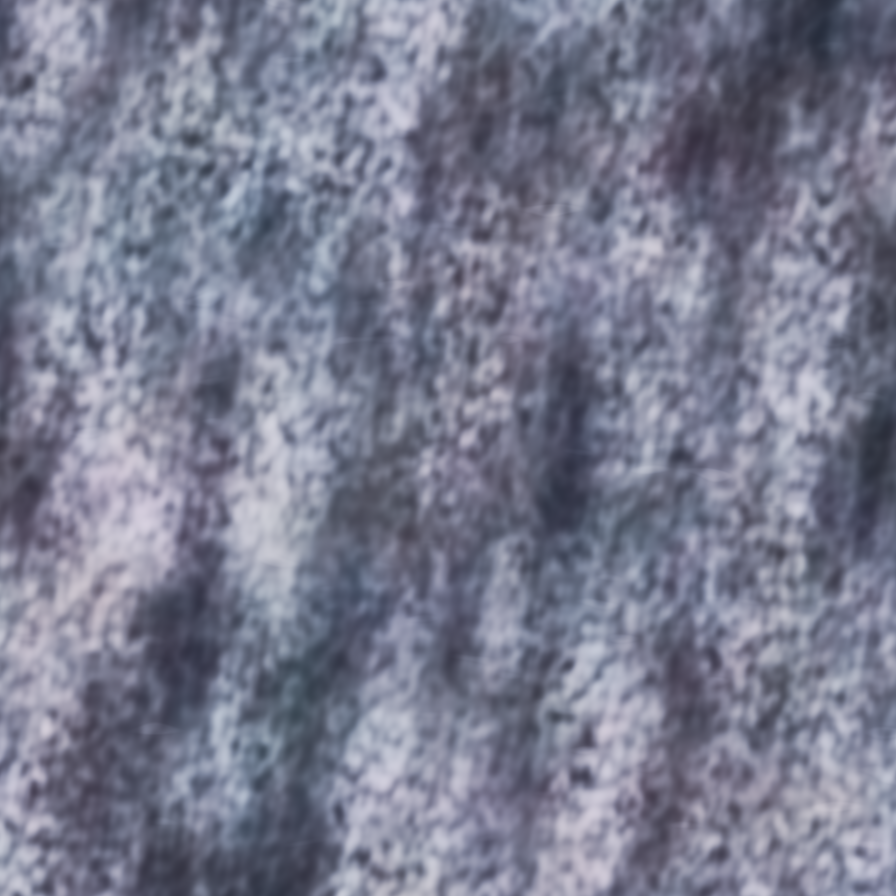
This texture is drawn by a Shadertoy shader. Its source:

```glsl
// Weathered blue-grey stone: leaning vertical bands of light and shade, covered
// with soft mottled grain. Layers of stretched gradient noise set the tone,
// and two slow layers shift the hue between cool cyan and mauve.

// Integer hash giving a gradient with both parts in -1..1
vec2 hashGradient(ivec2 cell) {
    uvec2 v = uvec2(cell) * 1664525u + 1013904223u;
    v.x += v.y * 1664525u;
    v.y += v.x * 1664525u;
    v ^= v >> 16u;
    v.x += v.y * 1664525u;
    v.y += v.x * 1664525u;
    v ^= v >> 16u;
    return vec2(v & 65535u) / 32767.5 - 1.0;
}

// Gradient noise, centred on zero, mostly within -1..1
float noise(vec2 p) {
    ivec2 cell = ivec2(floor(p));
    vec2 f = fract(p);
    vec2 w = f * f * f * (f * (f * 6.0 - 15.0) + 10.0);
    float a = dot(hashGradient(cell), f);
    float b = dot(hashGradient(cell + ivec2(1, 0)), f - vec2(1, 0));
    float c = dot(hashGradient(cell + ivec2(0, 1)), f - vec2(0, 1));
    float d = dot(hashGradient(cell + ivec2(1, 1)), f - vec2(1, 1));
    return 2.0 * mix(mix(a, b, w.x), mix(c, d, w.x), w.y);
}

// Three octaves, each turned a little to hide the lattice
float layeredNoise(vec2 p) {
    float sum = 0.0, weight = 0.8;
    for (int i = 0; i < 3; i++) {
        sum += weight * noise(p);
        p = mat2(1.9, 0.5, -0.5, 1.9) * p + 17.3;
        weight *= 0.55;
    }
    return sum;
}

void mainImage(out vec4 fragColor, in vec2 fragCoord) {
    vec2 uv = fragCoord / iResolution.y;

    // Lean everything to the right; only the bands get ragged edges
    vec2 leaning = uv - vec2(0.15 * uv.y, 0.0);
    vec2 p = leaning + 0.014 * vec2(noise(uv * 9.0 + 3.7), noise(uv * 9.0 + 41.2));

    // Broad bands and the patches that break them up
    float bands = layeredNoise(p * vec2(6.0, 2.2) + 11.4);
    float patches = layeredNoise(p * vec2(12.0, 7.0) + 29.6);
    float relief = 0.31 * bands + 0.18 * patches;

    // Grain is rough on the light areas and faint in the shade
    float roughness = mix(0.5, 1.25, smoothstep(-0.18, 0.16, relief));
    roughness *= 1.0 + 0.5 * noise(uv * 7.0 + 52.9);
    float streaks = noise(leaning * vec2(48.0, 11.0) + 5.3);
    float grain = noise(mat2(0.9, 0.4, -0.4, 0.9) * leaning * 40.0 + 71.8);
    float fineGrain = noise(leaning * vec2(72.0, 56.0) + 37.1);
    float scratches = smoothstep(0.65, 1.0, noise(uv * vec2(16.0, 48.0) + 91.7));

    float tone = 0.478 + relief + 0.08 * streaks + 0.05 * scratches;
    tone += roughness * (0.16 * grain + 0.15 * fineGrain);
    tone = 0.49 + 0.36 * tanh((tone - 0.49) / 0.36);

    // Blue-grey ramp, bluest in the middle tones
    vec3 shade = vec3(0.28, 0.29, 0.36);
    vec3 middle = vec3(0.495, 0.515, 0.603);
    vec3 light = vec3(0.70, 0.71, 0.77);
    vec3 color = tone < 0.515
        ? mix(shade, middle, (tone - 0.29) / 0.225)
        : mix(middle, light, (tone - 0.515) / 0.195);

    // Cool and mauve tints
    float coolness = noise(uv * vec2(4.0, 3.0) + 83.2) + 0.5 * noise(p * vec2(22.0, 14.0) + 19.9);
    color += coolness * vec3(-0.028, 0.010, 0.008);
    color.b += 0.02 * noise(uv * 9.0 + 47.6);

    fragColor = vec4(clamp(color, 0.0, 1.0), 1.0);
}
```
